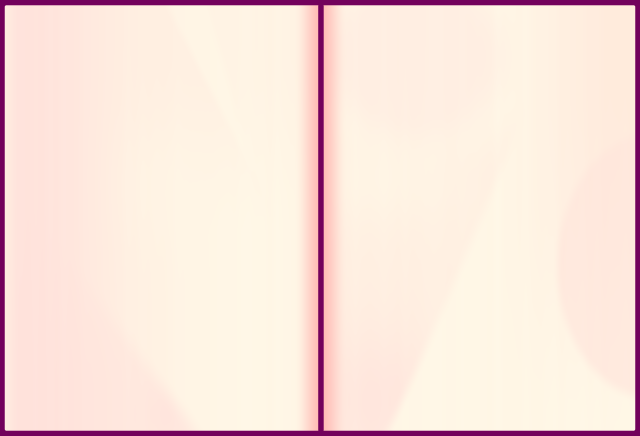
Reproduce this background procedurally as a Shadertoy shader.

```glsl
float hash(float n) {
    n = fract(n * 0.1031);
    n *= n + 33.33;
    return fract(n * (n + n));
}

// Smooth value noise along one axis
float noise(float x) {
    float i = floor(x), f = fract(x);
    return mix(hash(i), hash(i + 1.0), f * f * (3.0 - 2.0 * f));
}

// Soft elliptical spot: 1 at the centre, 0 far away
float glow(vec2 uv, vec2 center, vec2 radius) {
    vec2 d = (uv - center) / radius;
    return exp(-dot(d, d));
}

// 1 on the left of the line from a (low) to b (high)
float leftOf(vec2 uv, vec2 a, vec2 b, float blur) {
    float edge = mix(a.x, b.x, (uv.y - a.y) / (b.y - a.y));
    return 1.0 - smoothstep(-blur, blur, uv.x - edge);
}

float boxDistance(vec2 p, vec2 halfSize, float corner) {
    vec2 q = abs(p) - halfSize + corner;
    return length(max(q, 0.0)) + min(max(q.x, q.y), 0.0) - corner;
}

const vec3 CREAM = vec3(1.0, 0.967, 0.902);
const vec3 PEACH = vec3(1.0, 0.935, 0.882);
const vec3 PINK = vec3(1.0, 0.882, 0.858);
const vec3 ROSE = vec3(1.0, 0.715, 0.695);
const vec3 PLUM = vec3(0.45, 0.005, 0.36);

vec3 leftPage(vec2 uv) {
    vec3 color = mix(PEACH, CREAM, smoothstep(0.12, 0.38, uv.x));

    // Pale wedge narrowing downward between two slanted folds
    float upper = smoothstep(0.45, 0.9, uv.y);
    float fold = leftOf(uv, vec2(0.39, 0.62), vec2(0.262, 0.985), 0.008);
    float veil = 1.0 - leftOf(uv, vec2(0.39, 0.62), vec2(0.325, 0.985), 0.008);
    color = mix(color, PEACH, upper * (0.8 * fold + 0.4 * veil));
    color = mix(color, CREAM, 0.4 * glow(uv, vec2(0.25, 0.59), vec2(0.08, 0.14)));

    // Rosy outer side and lower diagonal sweep
    color = mix(color, PINK, 0.85 * (1.0 - smoothstep(0.04, 0.23, uv.x)));
    float sweep = leftOf(uv, vec2(0.305, 0.01), vec2(0.05, 0.52), 0.022);
    color = mix(color, PINK, 0.5 * sweep * smoothstep(0.6, 0.1, uv.y));
    color = mix(color, PINK, 0.5 * sweep * glow(uv, vec2(0.265, 0.05), vec2(0.04, 0.08)));
    return mix(color, PEACH, 0.7 * (1.0 - smoothstep(0.008, 0.03, uv.x)));
}

vec3 rightPage(vec2 uv, float aspect) {
    vec3 color = mix(CREAM, PEACH, smoothstep(0.76, 0.94, uv.x) * smoothstep(0.0, 0.6, uv.y));
    color = mix(color, vec3(1.0, 0.915, 0.855), 0.75 * smoothstep(0.82, 1.0, uv.x) * smoothstep(0.25, 0.8, uv.y));

    // Curved sheet, rosier toward its lower tip
    float edge = 0.602 + 0.32 * uv.y - 0.04 * uv.y * uv.y;
    float sheet = 1.0 - smoothstep(-0.012, 0.012, uv.x - edge);
    sheet *= 1.0 - smoothstep(0.58, 0.78, uv.y);
    color = mix(color, PEACH, 0.85 * sheet);
    color = mix(color, PINK, 0.65 * sheet * glow(uv, vec2(0.59, 0.08), vec2(0.09, 0.17)));

    // Large faint disc above, with a bright band under it
    float top = length((uv - vec2(0.65, 0.87)) * vec2(aspect, 1.0));
    color = mix(color, vec3(1.0, 0.92, 0.88), 0.7 * (1.0 - smoothstep(0.14, 0.25, top)));
    color = mix(color, CREAM, 0.7 * glow(uv, vec2(0.59, 0.59), vec2(0.13, 0.11)));

    // Rounded tint on the outer side
    float side = length((uv - vec2(1.02, 0.39)) * vec2(aspect, 0.72));
    return mix(color, vec3(1.0, 0.902, 0.862), 0.75 * (1.0 - smoothstep(0.205, 0.232, side)));
}

void mainImage(out vec4 fragColor, in vec2 fragCoord) {
    vec2 uv = fragCoord / iResolution.xy;
    float aspect = iResolution.x / iResolution.y;
    float pixel = 1.0 / iResolution.y;
    float spine = (uv.x - 0.5015) * aspect;

    vec3 color = spine < 0.0 ? leftPage(uv) : rightPage(uv, aspect);

    // Faint vertical paper grain
    color += 0.006 * (noise(uv.x * 90.0) - 0.5) * vec3(0.0, 1.0, 1.0);

    // Rose shadow on both sides of the spine
    float gutter = max(abs(spine) - 0.006, 0.0);
    float shade = 1.0 - smoothstep(-0.012, 0.056, gutter);
    color = mix(color, ROSE, shade);

    // Frame and spine bar
    vec2 p = (uv - 0.5) * vec2(aspect, 1.0);
    float frame = -boxDistance(p, vec2(0.5 * aspect - 0.0108, 0.4878), 0.004);
    float ink = min(frame, abs(spine) - 0.0062);
    color = mix(PLUM, color, smoothstep(-0.6 * pixel, 0.6 * pixel, ink));

    fragColor = vec4(clamp(color, 0.0, 1.0), 1.0);
}
```
